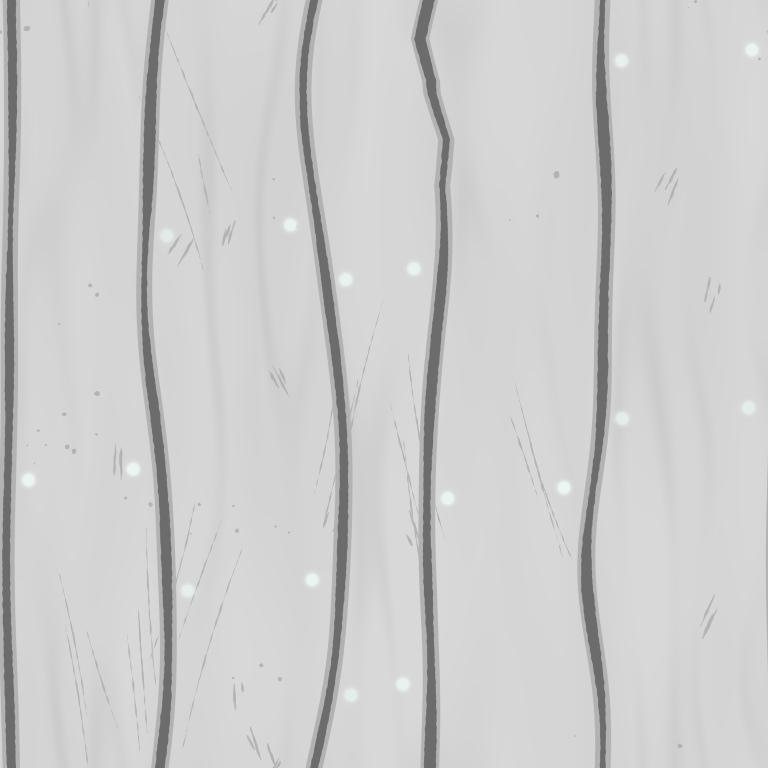
Give the GLSL for this texture, as a WebGL 2 fragment shader.

```glsl
#version 300 es
precision highp float;
// Pale painted planks: five wandering seams, nail heads in pairs, faint grain, scratches and specks.
uniform vec2 u_resolution;
out vec4 outColor;

const float TAU = 6.2831853;
const vec3 PAINT = vec3(0.848);
const vec3 GRAIN = vec3(0.785);
const vec3 SCUFF = vec3(0.67);
const vec3 SEAM_EDGE = vec3(0.70);
const vec3 SEAM_CORE = vec3(0.425);
const vec3 NAIL = vec3(0.92, 0.965, 0.955);

// Each seam is a mean position plus three harmonics, in thousandths of the canvas.
const int SEAMS = 5;
const float SEAM_X[SEAMS] = float[](12.5, 203.6, 425.5, 563.8, 780.7);
const vec3 SEAM_COS[SEAMS] = vec3[](vec3(1.6, 1.0, -0.3), vec3(5.9, -1.3, 0.0),
    vec3(-16.1, -0.3, -0.1), vec3(-1.8, -2.9, 0.5), vec3(0.3, 3.9, -0.3));
const vec3 SEAM_SIN[SEAMS] = vec3[](vec3(-3.0, -0.7, 0.3), vec3(14.2, -0.3, 1.8),
    vec3(19.9, 4.2, 1.7), vec3(-8.3, 4.2, 1.4), vec3(-9.5, 2.3, 3.5));
const int KINKED_SEAM = 3;
const float CORE_HALF = 0.0056;
const float EDGE_HALF = 0.0112;

// Heights of the nail rows on each plank; negative means no row.
const vec2 NAIL_ROWS[SEAMS] = vec2[](vec2(0.382, -1.0), vec2(0.70, 0.238),
    vec2(0.643, 0.102), vec2(0.358, -1.0), vec2(0.928, 0.462));
const vec2 NAIL_INSET = vec2(0.027, 0.037);
const float NAIL_TILT = 0.007;

const int LONG_GROUPS = 7;
const int SCRATCH_GROUPS = 19;
const int STROKES = 3;
const int SPECKS = 38;

vec2 hash2(vec2 p) {
    vec3 q = fract(vec3(p.xyx) * vec3(0.1031, 0.1030, 0.0973));
    q += dot(q, q.yzx + 33.33);
    return fract((q.xx + q.yz) * q.zy);
}

float corner(vec2 cell, vec2 offset, vec2 period) {
    float angle = TAU * hash2(mod(cell, period) + 7.0).x;
    return dot(vec2(cos(angle), sin(angle)), offset);
}

// Gradient noise that repeats after a whole number of cells.
float noise(vec2 p, vec2 period) {
    vec2 i = floor(p), f = p - i, e = vec2(1.0, 0.0);
    vec2 u = f * f * f * (f * (f * 6.0 - 15.0) + 10.0);
    return mix(mix(corner(i, f, period), corner(i + e, f - e, period), u.x),
               mix(corner(i + e.yx, f - e.yx, period), corner(i + 1.0, f - 1.0, period), u.x), u.y);
}

float tiledNoise(vec2 uv, vec2 cells) { return noise(uv * cells, cells); }

vec2 wrap(vec2 d) { return fract(d + 0.5) - 0.5; }

float cover(float d, float soft) { return 1.0 - smoothstep(-soft, soft, d); }

float seamX(int i, float y) {
    vec3 a = TAU * y * vec3(1.0, 2.0, 3.0);
    float x = 0.001 * (SEAM_X[i] + dot(SEAM_COS[i], cos(a)) + dot(SEAM_SIN[i], sin(a)));
    if (i == KINKED_SEAM)
        x += 0.012 * (max(0.0, 1.0 - abs(y - 0.818) / 0.06) - max(0.0, 1.0 - abs(y - 0.95) / 0.055));
    return x;
}

// Vertical bands that bend and fade, over broad tone changes.
float grain(vec2 uv) {
    vec2 p = uv + vec2(0.07 * tiledNoise(uv, vec2(3.0, 2.0)), 0.0);
    float band = 1.0 - smoothstep(0.0, 0.16, abs(tiledNoise(p, vec2(11.0, 2.0))));
    float fade = smoothstep(-0.3, 0.5, tiledNoise(uv, vec2(5.0, 3.0)));
    float broad = tiledNoise(p, vec2(7.0, 2.0)) + 0.5 * tiledNoise(p, vec2(19.0, 3.0));
    return clamp(0.2 + 0.4 * broad + 0.55 * band * fade, 0.0, 1.0);
}

float scratches(vec2 uv, float soft) {
    float grit = tiledNoise(uv, vec2(190.0, 70.0)), ink = 0.0;
    for (int g = 0; g < SCRATCH_GROUPS; g++) {
        bool isLong = g < LONG_GROUPS;
        vec2 center = hash2(vec2(g, 3.7));
        float lean = (hash2(vec2(g, 9.1)).x - 0.5) * (isLong ? 0.7 : 1.5);
        for (int s = 0; s < STROKES; s++) {
            vec2 h = hash2(vec2(g * STROKES + s, 21.3)), k = hash2(vec2(s + 5, g + 40));
            vec2 q = wrap(uv - center - (h - 0.5) * (isLong ? vec2(0.05, 0.12) : vec2(0.03)));
            float halfLength = isLong ? mix(0.04, 0.14, k.x) : mix(0.006, 0.025, k.x);
            float slope = lean + 0.25 * (k.y - 0.5);
            float d = abs(q.x - slope * q.y - (h.x - 0.5) * q.y * q.y) / sqrt(1.0 + slope * slope);
            float taper = 1.0 - pow(q.y / halfLength, 2.0);
            float width = (isLong ? 0.0008 : 0.0016) * taper + 0.0016 * grit;
            ink = max(ink, cover(d - width, soft) * smoothstep(0.0, 0.15, taper));
        }
    }
    return ink;
}

float specks(vec2 uv, float soft) {
    float ragged = tiledNoise(uv, vec2(150.0)), ink = 0.0;
    for (int i = 0; i < SPECKS; i++) {
        vec2 h = hash2(vec2(i, 61.0));
        vec2 center = hash2(vec2(i / 3, 83.0)) + 0.08 * (h - 0.5);
        float radius = mix(0.0012, 0.0045, h.x * h.y);
        ink = max(ink, cover(length(wrap(uv - center)) - radius - 0.002 * ragged, soft));
    }
    return ink;
}

void main() {
    vec2 uv = gl_FragCoord.xy / u_resolution;
    float soft = 0.7 / min(u_resolution.x, u_resolution.y);
    vec3 color = mix(PAINT, GRAIN, grain(uv));
    color = mix(color, SCUFF, 0.8 * max(scratches(uv, soft), specks(uv, soft)));

    // Seams: a dark ragged core inside a paler edge.
    float rough = 0.0012 * tiledNoise(uv, vec2(60.0, 130.0));
    for (int i = 0; i < SEAMS; i++) {
        float d = abs(wrap(vec2(uv.x - seamX(i, uv.y), 0.0)).x);
        float swell = noise(vec2(uv.y * 5.0, float(i) + 0.45), vec2(5.0, 16.0));
        color = mix(color, SEAM_EDGE, cover(d - EDGE_HALF - 0.002 * swell, soft));
        color = mix(color, SEAM_CORE, cover(d - CORE_HALF - 0.0045 * swell + rough, soft));
    }

    // Nail heads: a pair near the two seams of a plank on each row.
    for (int n = 0; n < SEAMS * 4; n++) {
        int plank = n / 4, side = n % 2;
        float row = NAIL_ROWS[plank][(n / 2) % 2];
        if (row < 0.0) continue;
        float x = side == 0 ? seamX(plank, row) + NAIL_INSET.x
                            : seamX((plank + 1) % SEAMS, row) - NAIL_INSET.y;
        if (plank + side == SEAMS) x += 1.0;
        float y = row + NAIL_TILT * float(2 * side - 1);
        float d = length(wrap(uv - vec2(x, y)));
        float glow = 0.75 * (1.0 - smoothstep(0.006, 0.011, d)) + 0.25 * (1.0 - smoothstep(0.009, 0.015, d));
        color = mix(color, NAIL, glow * mix(0.6, 1.0, hash2(vec2(n, 17.0)).x));
    }
    outColor = vec4(color, 1.0);
}
```
